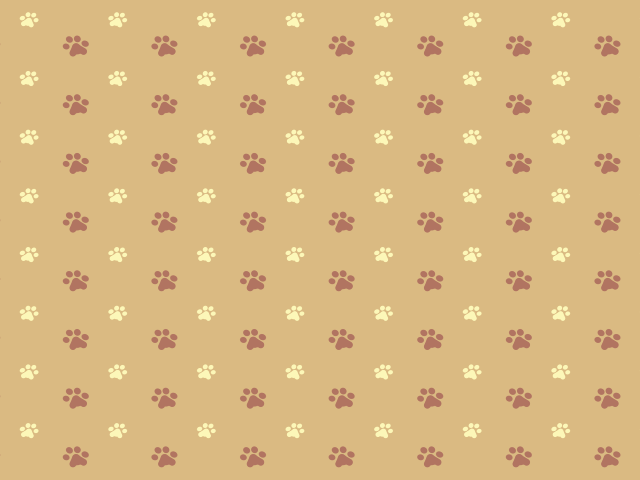
A WebGL 1 fragment shader for this pattern:

```glsl
precision highp float;

uniform vec2 u_resolution;

float smoothUnion(float a, float b, float k) {
  float h = max(k - abs(a - b), 0.0) / k;
  return min(a, b) - 0.25 * h * h * k;
}

float capsule(vec2 p, vec2 a, vec2 b, float radius) {
  vec2 ab = b - a;
  float t = clamp(dot(p - a, ab) / dot(ab, ab), 0.0, 1.0);
  return length(p - a - ab * t) - radius;
}

float toe(vec2 p, vec2 center, vec2 radii, float tilt) {
  float c = cos(tilt), s = sin(tilt);
  vec2 q = mat2(c, -s, s, c) * (p - center);
  return (length(q / radii) - 1.0) * min(radii.x, radii.y);
}

// Signed distance to a paw print about 32 units wide, y pointing down
float paw(vec2 p) {
  float leftLobe = capsule(p, vec2(-0.5, 1.0), vec2(-3.8, 8.3), 4.1);
  float rightLobe = capsule(p, vec2(0.5, 1.2), vec2(9.0, 6.3), 4.1);
  float pad = smoothUnion(leftLobe, rightLobe, 2.5);
  pad = smoothUnion(pad, length(p - vec2(2.0, 5.8)) - 4.0, 2.0);

  float toes = toe(p, vec2(-11.9, 0.4), vec2(4.1, 3.5), 0.3);
  toes = min(toes, toe(p, vec2(-8.0, -8.0), vec2(4.3, 3.7), 0.5));
  toes = min(toes, toe(p, vec2(1.5, -8.7), vec2(4.2, 3.9), 0.7));
  toes = min(toes, toe(p, vec2(10.9, -3.0), vec2(4.5, 3.6), 0.4));
  return min(pad, toes);
}

// Offset from the center of the nearest repeat
vec2 repeatAround(vec2 p, vec2 center) {
  vec2 period = vec2(106.33, 70.43);
  return (fract((p - center) / period + 0.5) - 0.5) * period;
}

float coverage(float dist, float pixel) {
  return 1.0 - smoothstep(-0.6 * pixel, 0.6 * pixel, dist);
}

void main() {
  // The canvas is 576 units high, measured from its upper left corner
  float pixel = 576.0 / u_resolution.y;
  vec2 p = vec2(gl_FragCoord.x, u_resolution.y - gl_FragCoord.y) * pixel;

  // Large brown prints
  float brownPaw = paw(repeatAround(p, vec2(91.3, 55.4)));

  // Small cream prints, mirrored
  float creamScale = 0.72;
  vec2 creamOffset = repeatAround(p, vec2(34.7, 23.9)) * vec2(-1.0, 1.0);
  float creamPaw = paw(creamOffset / creamScale) * creamScale;

  vec3 color = vec3(0.855, 0.73, 0.51);
  color = mix(color, vec3(0.695, 0.455, 0.38), coverage(brownPaw, pixel));
  color = mix(color, vec3(0.99, 0.97, 0.72), coverage(creamPaw, pixel));
  gl_FragColor = vec4(color, 1.0);
}
```
